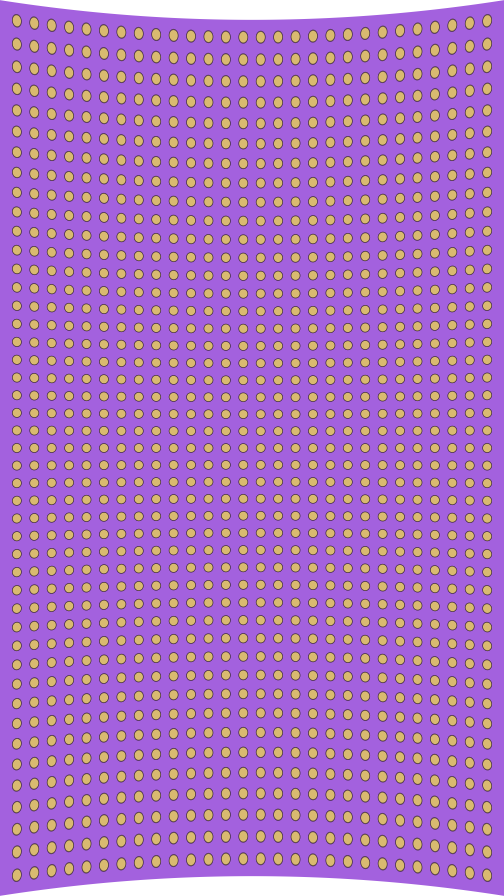
A WebGL 1 fragment shader for this pattern:

```glsl
precision highp float;
// A purple sheet of outlined gold dots, curved like the inside of a cylinder.
// The warp is undone per pixel: a parabolic bow across, an arctangent down.
// Each dot is then a circle in its own unit cell of the flattened grid.
uniform vec2 u_resolution;

#define COLUMNS 28.0
#define ROWS 45.0
#define COLUMN_SPAN 28.934   // column pitches across the canvas
#define ROW_ANGLE 0.02413    // viewing angle between rows, radians
#define VIEW_DEPTH 1.5617    // viewing distance in half heights
#define SHEET_EDGE 0.9557    // half height of the sheet at its middle
#define BOW 0.046            // extra stretch toward the sides
#define FILL_RADIUS 0.240    // in cells
#define RIM_RADIUS 0.278     // in cells
#define SHEET_COLOR vec3(0.64, 0.38, 0.87)
#define DOT_COLOR vec3(0.85, 0.73, 0.44)
#define RIM_COLOR vec3(0.22, 0.15, 0.20)

// Coverage of a shape from its signed distance and the size of one pixel.
float coverage(float dist, float pixel) {
  return clamp(0.5 - dist / pixel, 0.0, 1.0);
}

// Offset from the nearest dot centre, limited to the rows and columns present.
vec2 nearestDotOffset(vec2 grid) {
  vec2 count = vec2(COLUMNS, ROWS);
  vec2 index = clamp(floor(grid + 0.5 * count), vec2(0.0), count - 1.0);
  return grid - (index + 0.5 - 0.5 * count);
}

void main() {
  vec2 p = 2.0 * gl_FragCoord.xy / u_resolution - 1.0;

  // Flatten the curved sheet into a regular grid.
  float stretch = 1.0 + BOW * p.x * p.x;
  float flatY = p.y / stretch;
  vec2 grid = vec2(0.5 * COLUMN_SPAN * p.x,
                   atan(flatY, VIEW_DEPTH) / ROW_ANGLE);

  // Rim first, then the fill on top.
  float radius = length(nearestDotOffset(grid));
  float cellPixel = COLUMN_SPAN / u_resolution.x;
  vec3 color = mix(SHEET_COLOR, RIM_COLOR,
                   coverage(radius - RIM_RADIUS, cellPixel));
  color = mix(color, DOT_COLOR, coverage(radius - FILL_RADIUS, cellPixel));

  // White beyond the bowed top and bottom edges.
  float sheet = coverage(abs(flatY) - SHEET_EDGE,
                         2.0 / (u_resolution.y * stretch));
  gl_FragColor = vec4(mix(vec3(1.0), color, sheet), 1.0);
}
```
